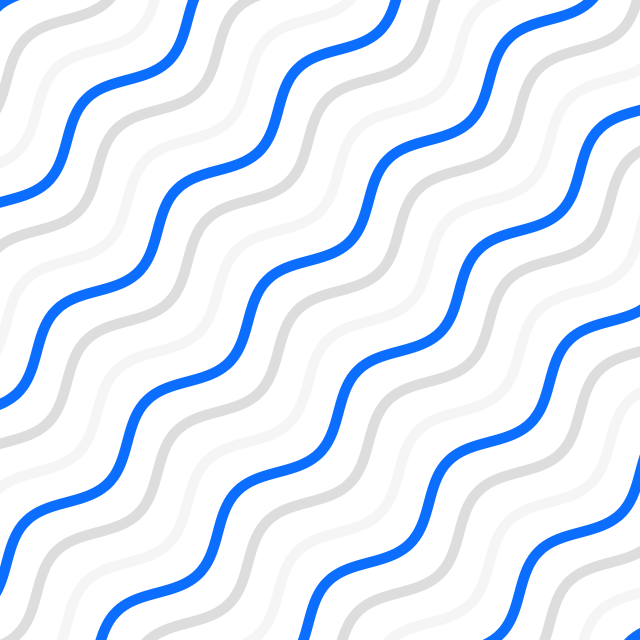
Reproduce this pattern procedurally as a WebGL 1 fragment shader.

```glsl
precision highp float;

// Diagonal sine-wave stripes on white: evenly spaced lines cycle through
// blue, grey and pale grey. The canvas is turned by 45 degrees, then each
// point is measured against the nearest shifted copy of one sine curve.

uniform vec2 u_resolution;

const float TAU = 6.2831853;

const float WAVELENGTH   = 0.26667; // along the diagonal
const float AMPLITUDE    = 0.0244;
const float LINE_SPACING = 0.06667; // between neighbouring lines
const float LINE_WIDTH   = 0.0165;
const vec2  WAVE_ORIGIN  = vec2(0.2262, -0.0781); // a rising node of a blue line

const vec3 BACKGROUND = vec3(1.0);
const vec3 BLUE       = vec3(0.043, 0.431, 0.995);
const vec3 GREY       = vec3(0.867);
const vec3 PALE_GREY  = vec3(0.961);

// x runs along the lines (up and right), y across them (down and right).
vec2 toDiagonal(vec2 p) {
    return vec2(p.x + p.y, p.x - p.y) * 0.70710678;
}

// Returns the distance to the nearest wave and that wave's index.
vec2 nearestWave(vec2 q) {
    float k = TAU / WAVELENGTH;
    float offset = q.y - AMPLITUDE * sin(k * q.x);
    float slope = AMPLITUDE * k * cos(k * q.x);
    float index = floor(offset / LINE_SPACING + 0.5);
    // Dividing by the gradient length keeps the stroke width even.
    float dist = abs(offset - index * LINE_SPACING) / sqrt(1.0 + slope * slope);
    return vec2(dist, index);
}

vec3 lineColor(float index) {
    float slot = mod(index + 0.5, 3.0);
    return slot < 1.0 ? BLUE : (slot < 2.0 ? GREY : PALE_GREY);
}

void main() {
    float pixel = 1.0 / min(u_resolution.x, u_resolution.y);
    vec2 p = gl_FragCoord.xy * pixel;

    vec2 wave = nearestWave(toDiagonal(p) - WAVE_ORIGIN);

    // One-pixel soft edge around the stroke.
    float coverage = clamp((0.5 * LINE_WIDTH - wave.x) / pixel + 0.5, 0.0, 1.0);
    gl_FragColor = vec4(mix(BACKGROUND, lineColor(wave.y), coverage), 1.0);
}
```
